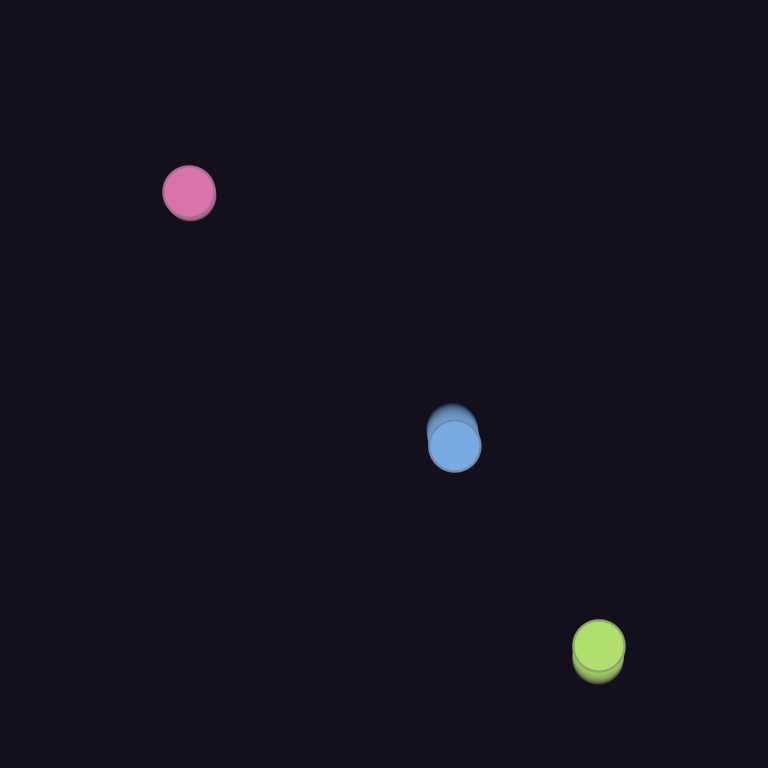
Reproduce this background procedurally as a three.js fragment shader.

```glsl
// Three outlined balls on a dark violet ground, each with a short motion trail.
// A trail layers faint discs from its tail to the ball, so it fades out at the
// tip; the ball itself is a flat disc with a thin greyed rim.

varying vec2 vUv;

const vec3 GROUND = vec3(0.075, 0.059, 0.110);
const vec3 PINK   = vec3(0.847, 0.451, 0.671);
const vec3 BLUE   = vec3(0.478, 0.667, 0.886);
const vec3 GREEN  = vec3(0.690, 0.871, 0.435);
const vec3 RIM_GREY = vec3(0.40, 0.42, 0.44);

const float BALL_RADIUS  = 0.0348;
const float TRAIL_RADIUS = 0.0334;
const float RIM_WIDTH    = 0.0030;
const float EDGE         = 0.0010;
const int   TRAIL_STEPS  = 14;
const float STEP_ALPHA   = 0.20;
const float TRAIL_ALPHA  = 0.94;

// Smooth coverage of a disc: 1 inside, 0 outside.
float disc(vec2 p, vec2 center, float radius) {
  return 1.0 - smoothstep(-EDGE, EDGE, length(p - center) - radius);
}

// Opacity built up by faint discs spaced evenly from tail to head.
float trail(vec2 p, vec2 head, vec2 tail) {
  float clearPart = 1.0;
  for (int i = 0; i < TRAIL_STEPS; i++) {
    float along = float(i) / float(TRAIL_STEPS);
    clearPart *= 1.0 - STEP_ALPHA * disc(p, mix(tail, head, along), TRAIL_RADIUS);
  }
  return TRAIL_ALPHA * (1.0 - clearPart);
}

// Paints one trail, then the rim and the fill of its ball.
vec3 paintBall(vec3 base, vec2 p, vec2 center, vec2 tailOffset, vec3 fill) {
  vec3 rim = mix(fill, RIM_GREY, 0.5);
  vec3 color = mix(base, fill, trail(p, center, center + tailOffset));
  color = mix(color, rim, disc(p, center, BALL_RADIUS));
  return mix(color, fill, disc(p, center, BALL_RADIUS - RIM_WIDTH));
}

void main() {
  vec3 color = GROUND;
  color = paintBall(color, vUv, vec2(0.2461, 0.7500), vec2(0.0024, -0.0050), PINK);
  color = paintBall(color, vUv, vec2(0.5922, 0.4193), vec2(-0.0035, 0.0222), BLUE);
  color = paintBall(color, vUv, vec2(0.7799, 0.1589), vec2(-0.0012, -0.0170), GREEN);
  gl_FragColor = vec4(color, 1.0);
}
```
